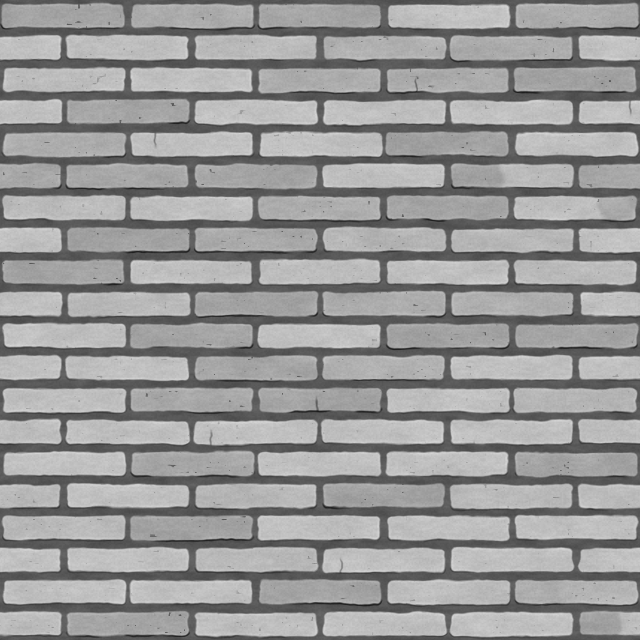
This texture is drawn by a Shadertoy shader. Its source:

```glsl
// Running-bond wall of long pale grey bricks with soft worn edges and dark mortar.

#define GRID vec2(5.0, 20.0)           // bricks across, courses up
#define HALF_BRICK vec2(0.0952, 0.0184) // half size of one brick
#define CORNER 0.0065                  // corner radius
#define EDGE_SOFT 0.0018               // softness of the brick outline
#define EDGE_WOBBLE 0.0036             // waviness of the brick outline
#define PALE vec3(0.75)
#define DULL vec3(0.635)
#define MORTAR_DARK vec3(0.315)
#define MORTAR_PALE vec3(0.375)
#define GRAIN 0.075                    // strength of the surface grain
#define CRACK_SHARE 0.07               // share of bricks with a crack

float hash(vec2 p) {
    vec3 q = fract(p.xyx * 0.1031);
    q += dot(q, q.yzx + 33.33);
    return fract((q.x + q.y) * q.z);
}

// Value noise that wraps at the canvas edges; freq holds whole numbers.
float noise(vec2 uv, vec2 freq) {
    vec2 p = uv * freq, i = floor(p), f = fract(p);
    f = f * f * (3.0 - 2.0 * f);
    vec2 a = mod(i, freq), b = mod(i + 1.0, freq);
    return mix(mix(hash(a), hash(vec2(b.x, a.y)), f.x),
               mix(hash(vec2(a.x, b.y)), hash(b), f.x), f.y);
}

float roundedBox(vec2 p, vec2 halfSize, float radius) {
    vec2 q = abs(p) - halfSize + radius;
    return length(max(q, 0.0)) + min(max(q.x, q.y), 0.0) - radius;
}

void mainImage(out vec4 fragColor, in vec2 fragCoord) {
    vec2 uv = fragCoord / iResolution.xy;
    float pixel = 1.0 / iResolution.y;

    // Brick index and position inside the brick, alternate courses shifted
    vec2 cell = uv * GRID;
    cell.x += 0.5 * mod(floor(cell.y) + 1.0, 2.0);
    vec2 id = mod(floor(cell), GRID);
    vec2 local = (fract(cell) - 0.5) / GRID;
    float tone = hash(id + 17.0);
    float kind = hash(id + 71.0);
    vec2 jitter = vec2(hash(id + 5.0), hash(id + 43.0)) - 0.5;

    // Outline: slightly displaced, tilted and wavy
    vec2 p = local - jitter * vec2(0.003, 0.0014);
    p.y += p.x * (kind - 0.5) * 0.012;
    float wobble = noise(uv, vec2(32.0, 70.0)) - 0.5
                 + 0.35 * (noise(uv, vec2(130.0, 190.0)) - 0.5);
    float d = roundedBox(p, HALF_BRICK, CORNER) + EDGE_WOBBLE * wobble;
    float soft = max(EDGE_SOFT, pixel);
    float brickMask = smoothstep(soft, -soft, d);

    // Noise layers: broad clouds, streaks along the brick, fine grain
    float cloud = noise(uv, vec2(24.0, 50.0)) - 0.5;
    float streak = noise(uv, vec2(90.0, 260.0)) - 0.5;
    float fine = noise(uv, vec2(430.0, 470.0)) - 0.5;

    // Brick face: own tone, a few bricks stained at one end
    float pale = smoothstep(0.15, 0.62, tone);
    float stain = smoothstep(-0.006, 0.006, p.x + jitter.x * 0.1 + cloud * 0.02);
    pale = mix(pale, 1.0 - pale, stain * step(0.93, kind) * 0.8);
    vec3 face = mix(DULL, PALE, pale);
    face += cloud * 0.045 + GRAIN * (0.45 * streak + 0.55 * fine);

    // Pale worn rim just inside the outline
    float rim = smoothstep(-0.0055, -0.002, d) * smoothstep(0.0, -0.002, d);
    face += 0.045 * rim * (0.6 + cloud);

    // Small pits, denser on dull bricks
    float pit = smoothstep(0.86, 0.97, noise(uv, vec2(170.0, 260.0)))
              * smoothstep(0.5, 0.8, noise(uv, vec2(45.0, 80.0)));
    face -= pit * mix(0.28, 0.13, pale);

    // Rare short upright crack
    float crackX = p.x - jitter.y * 0.14 + 0.004 * (noise(uv, vec2(60.0, 150.0)) - 0.5);
    float crack = smoothstep(0.0012 + pixel, 0.0, abs(crackX))
                * smoothstep(-0.009, 0.004, p.y * sign(jitter.x));
    face -= 0.25 * crack * step(kind, CRACK_SHARE);

    // Mortar: mottled, paler in the upright joints
    float upright = smoothstep(0.091, 0.096, abs(p.x))
                  * smoothstep(0.021, 0.015, abs(p.y));
    float mottle = 0.35 + 0.9 * (noise(uv, vec2(40.0, 90.0)) - 0.5) + 0.5 * upright;
    vec3 mortar = mix(MORTAR_DARK, MORTAR_PALE, clamp(mottle, 0.0, 1.0));
    mortar += 0.035 * streak + 0.03 * fine;

    vec3 color = mix(mortar, face, brickMask);

    // Broken dark gap under the lower edge, strongest on dull bricks
    float gap = smoothstep(0.0013 + pixel, 0.0, abs(d - 0.0007))
              * smoothstep(-0.010, -0.016, p.y)
              * smoothstep(0.35, 0.65, noise(uv, vec2(28.0, 40.0)));
    color -= gap * mix(0.24, 0.10, pale);

    fragColor = vec4(clamp(color, 0.0, 1.0), 1.0);
}
```
